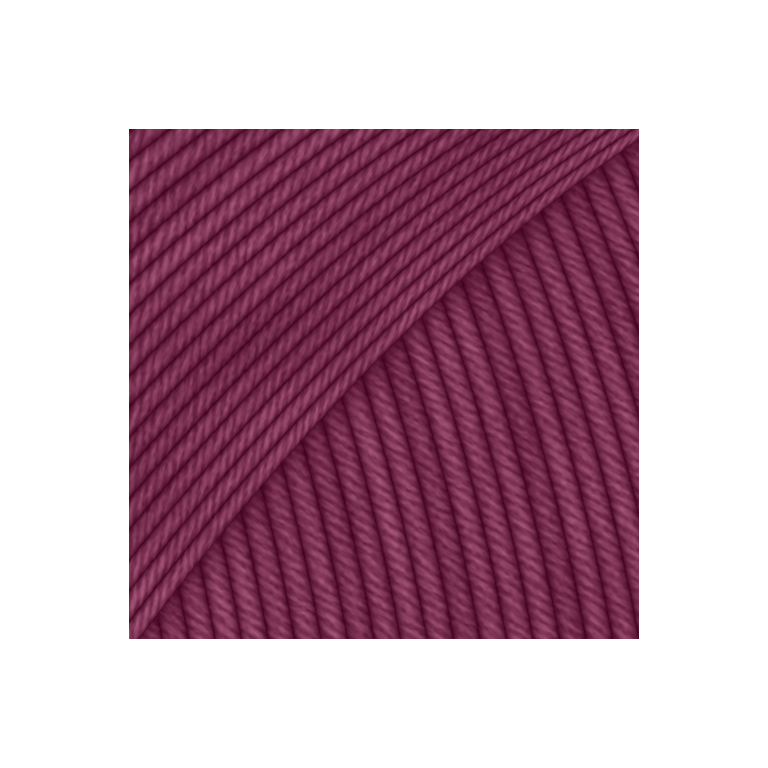
Give the GLSL for this texture, as a WebGL 2 fragment shader.

```glsl
#version 300 es
precision highp float;
// Plum yarn: a diagonal layer of twisted strands over a fanned layer, framed in white.

uniform vec2 u_resolution;
out vec4 fragColor;

#define FRAME_MIN 0.168
#define FRAME_MAX 0.832
#define FAN_SPACING 0.0345
#define UPPER_PLY 0.019
#define LOWER_PLY 0.0175
#define TWIST 1.8
#define FIBRE_AMOUNT 0.22
#define SHADOW_WIDTH 0.022
#define GROOVE_COLOR vec3(0.26, 0.01, 0.12)
#define CREST_COLOR vec3(0.62, 0.31, 0.45)

const float TAU = 6.28319;

float hash(vec2 p) {
    vec3 q = fract(vec3(p.xyx) * 0.1031);
    q += dot(q, q.yzx + 33.33);
    return fract((q.x + q.y) * q.z);
}

float noise(vec2 p) {
    vec2 cell = floor(p);
    vec2 f = fract(p);
    f = f * f * (3.0 - 2.0 * f);
    float low = mix(hash(cell), hash(cell + vec2(1, 0)), f.x);
    float high = mix(hash(cell + vec2(0, 1)), hash(cell + vec2(1, 1)), f.x);
    return mix(low, high, f.y);
}

// Lower edge of the diagonal layer.
float layerEdge(float x) {
    return 0.186 + 1.142 * (x - 0.195) - 0.5 * (x - 0.195) * (x - 0.533);
}

// Brightness of a round strand; across counts strands, along counts plies.
float strand(float across, float along) {
    float id = floor(across);
    float c = fract(across) - 0.5;
    float body = pow(max(1.0 - 4.0 * c * c, 0.0), 0.7);
    float wobble = 0.5 * noise(vec2(along * 0.6, id * 7.3));
    float phase = along - TWIST * c + wobble + hash(vec2(id + 50.0, 3.0));
    float ply = 0.5 + 0.5 * cos(TAU * phase);
    float fibre = noise(vec2(phase * 4.0, across * 5.0 + along * 0.8)) - 0.5;
    float tone = 0.9 + 0.2 * hash(vec2(id + 90.0, 8.0));
    return body * tone * (0.53 + 0.30 * ply) + FIBRE_AMOUNT * fibre * (0.3 + body);
}

// Diagonal strands converge towards the upper right.
float upperLayer(vec2 p, float height) {
    float spacing = 0.040 - 0.033 * (p.x - FRAME_MIN);
    float along = dot(p, vec2(0.75, 0.66)) / UPPER_PLY;
    return strand(height / spacing, along);
}

// Steep strands bend left as they rise to the edge.
float lowerLayer(vec2 p, float height) {
    float rise = p.y - FRAME_MIN;
    float foot = p.x + 0.18 * rise + 0.2 * rise * rise;
    float along = (0.2 * p.x - p.y) / LOWER_PLY;
    float shade = strand((foot - 0.625) / FAN_SPACING + 40.0, along);
    return shade * (1.0 - 0.65 * exp(min(height, 0.0) / SHADOW_WIDTH));
}

void main() {
    vec2 p = gl_FragCoord.xy / u_resolution;
    float pixel = 1.0 / min(u_resolution.x, u_resolution.y);
    float height = p.y - layerEdge(p.x);

    // Layers and broad unevenness of the wool.
    float cover = smoothstep(-1.5 * pixel, 1.5 * pixel, height);
    float light = mix(lowerLayer(p, height), upperLayer(p, height), cover);
    light *= 0.92 + 0.2 * noise(p * 9.0);
    light += 0.10 * (noise(p * 230.0) - 0.5);
    vec3 yarn = mix(GROOVE_COLOR, CREST_COLOR, clamp(light, 0.0, 1.1));

    // White frame with a smooth border.
    vec2 inset = min(p - FRAME_MIN, FRAME_MAX - p);
    float inside = smoothstep(-0.5 * pixel, 0.5 * pixel, min(inset.x, inset.y));
    fragColor = vec4(mix(vec3(1.0), yarn, inside), 1.0);
}
```
